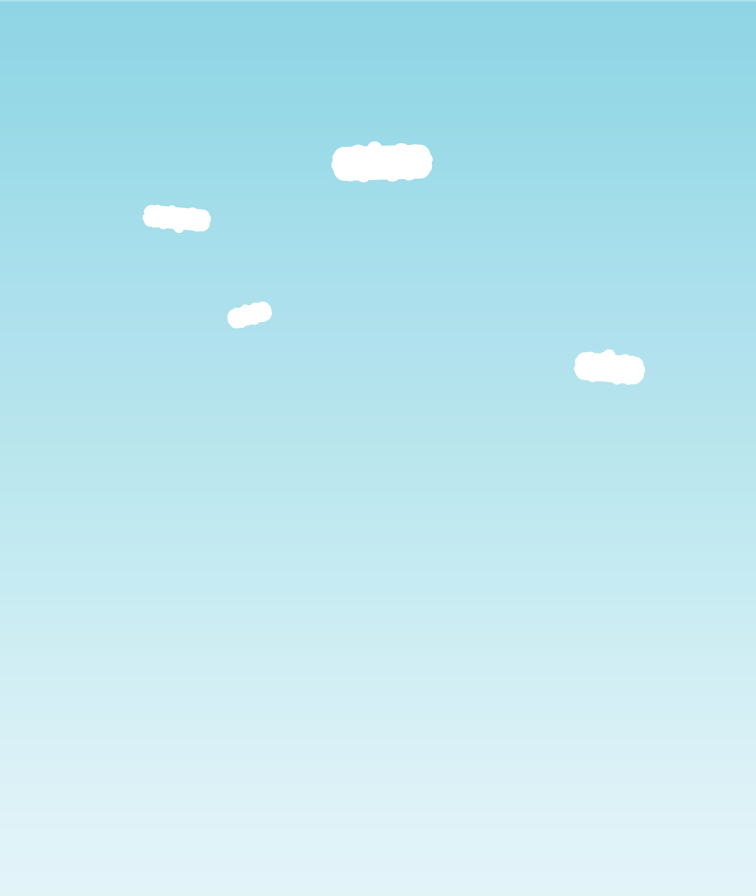
Give the GLSL for this background, as a Shadertoy shader.

```glsl
const float TAU = 6.2831853;
const int PUFFS = 16;
const int BANDS = 8;

// Sky colours at even heights, from zenith to horizon
const vec3 SKY[9] = vec3[9](
    vec3(0.560, 0.835, 0.897),
    vec3(0.595, 0.850, 0.905),
    vec3(0.645, 0.870, 0.918),
    vec3(0.690, 0.882, 0.932),
    vec3(0.725, 0.900, 0.930),
    vec3(0.770, 0.918, 0.948),
    vec3(0.820, 0.935, 0.957),
    vec3(0.862, 0.947, 0.968),
    vec3(0.890, 0.957, 0.978));

const vec3 CLOUD_WHITE = vec3(1.0);

float hash(float n) {
    return fract(sin(n * 127.1) * 43758.5453);
}

mat2 rotation(float angle) {
    float c = cos(angle), s = sin(angle);
    return mat2(c, -s, s, c);
}

float circle(vec2 p, vec2 centre, float radius) {
    return length(p - centre) - radius;
}

float roundedBox(vec2 p, vec2 halfSize, float radius) {
    vec2 d = abs(p) - halfSize + radius;
    return length(max(d, 0.0)) + min(max(d.x, d.y), 0.0) - radius;
}

vec3 skyColor(float depth) {
    float x = clamp(depth, 0.0, 1.0) * float(BANDS);
    int band = min(int(x), BANDS - 1);
    return mix(SKY[band], SKY[band + 1], x - float(band));
}

// Rounded body with puffs along its rim; crown is in units of half the height
float cloud(vec2 p, vec2 centre, vec2 halfSize, float tilt, vec2 crown, float seed) {
    vec2 q = rotation(tilt) * (p - centre);
    float h = halfSize.y;
    float d = roundedBox(q, halfSize - 0.12 * h, 0.55 * h);
    d = min(d, circle(q, crown * h, 0.4 * h));
    for (int i = 0; i < PUFFS; i++) {
        float k = float(i);
        float angle = TAU * (k + 0.5 * hash(k + seed)) / float(PUFFS);
        float radius = h * mix(0.34, 0.52, hash(k * 1.7 + seed + 5.0));
        vec2 dir = vec2(cos(angle), sin(angle));
        vec2 rim = sign(dir) * pow(abs(dir), vec2(0.6));
        d = min(d, circle(q, rim * (halfSize - radius), radius));
    }
    return d;
}

float allClouds(vec2 p) {
    float d = cloud(p, vec2(0.4264, 0.8184), vec2(0.0566, 0.0215), 0.03, vec2(-0.36, 0.72), 1.0);
    d = min(d, cloud(p, vec2(0.1973, 0.7565), vec2(0.0382, 0.0138), -0.09, vec2(0.25, -0.78), 7.0));
    d = min(d, cloud(p, vec2(0.2786, 0.6484), vec2(0.0252, 0.0122), 0.25, vec2(-0.25, 0.65), 13.0));
    return min(d, cloud(p, vec2(0.6803, 0.5890), vec2(0.0397, 0.0175), -0.09, vec2(-0.1, 0.8), 21.0));
}

void mainImage(out vec4 fragColor, in vec2 fragCoord) {
    float pixel = 1.0 / iResolution.y;
    vec2 p = fragCoord * pixel;

    // Sky with a faint light line on its upper edge
    vec3 color = skyColor(1.0 - p.y);
    color = mix(color, CLOUD_WHITE, 0.3 * smoothstep(0.9975, 0.9995, p.y));

    // Clouds
    float cover = smoothstep(0.75 * pixel, -0.75 * pixel, allClouds(p));
    color = mix(color, CLOUD_WHITE, cover);

    fragColor = vec4(color, 1.0);
}
```
